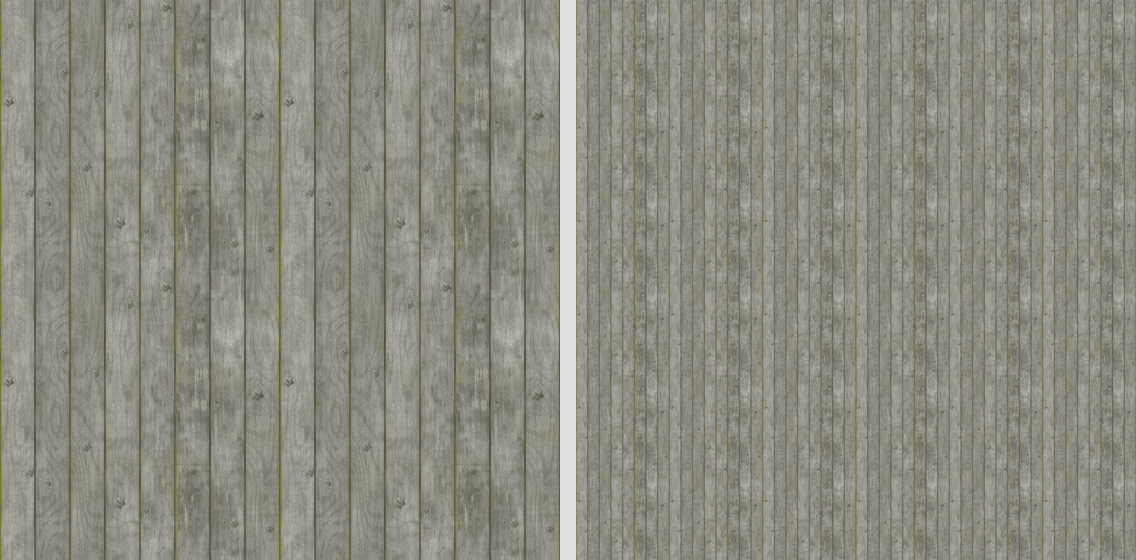
Left: one tile. Right: repeated 3 by 3.
Reproduce this texture procedurally as a three.js fragment shader.

```glsl
// Weathered grey vertical planks with knots, worn grain and mossy seams.
varying vec2 vUv;

const float TILES = 2.0;          // repeats across and down
const float PLANKS = 8.0;         // planks in one repeat
const int KNOTS = 2;              // knot places on one plank
const float SEAM_WIDTH = 0.010;   // in plank widths
const float SEAM_SOFT = 0.026;
const float RING_COUNT = 3.2;
const vec3 PALE = vec3(0.71, 0.71, 0.66);
const vec3 LIGHT = vec3(0.64, 0.64, 0.61);
const vec3 GREY = vec3(0.565, 0.565, 0.535);
const vec3 SHADE = vec3(0.49, 0.49, 0.45);
const vec3 OLIVE = vec3(0.50, 0.50, 0.33);
const vec3 MOSS = vec3(0.48, 0.47, 0.17);
const vec3 DARK = vec3(0.29, 0.29, 0.22);

// Per-plank brightness and wear, per-seam moss; left to right
const vec4 TONE_A = vec4(0.60, -0.30, -0.20, 0.30);
const vec4 TONE_B = vec4(0.25, -0.45, -0.05, -0.05);
const vec4 WEAR_A = vec4(0.40, 0.25, 0.20, 0.35);
const vec4 WEAR_B = vec4(0.75, 1.00, 0.85, 0.40);
const vec4 MOSS_A = vec4(0.95, 0.05, 0.40, 0.30);
const vec4 MOSS_B = vec4(0.20, 0.85, 0.05, 0.10);

float pick(vec4 a, vec4 b, float i) {
  vec4 v = i < 3.5 ? a : b;
  float k = mod(i, 4.0);
  return k < 0.5 ? v.x : k < 1.5 ? v.y : k < 2.5 ? v.z : v.w;
}

float hash(vec2 p, float seed) {
  vec3 q = fract(vec3(p, seed) * vec3(0.1031, 0.1030, 0.0973));
  q += dot(q, q.yzx + 33.33);
  return fract((q.x + q.y) * q.z);
}

// Value noise from -1 to 1; wraps in y when freq.y is whole
float noise(vec2 p, vec2 freq, float seed) {
  p *= freq;
  vec2 i = floor(p), f = fract(p);
  f = f * f * (3.0 - 2.0 * f);
  float y0 = mod(i.y, freq.y), y1 = mod(i.y + 1.0, freq.y);
  float low = mix(hash(vec2(i.x, y0), seed), hash(vec2(i.x + 1.0, y0), seed), f.x);
  float high = mix(hash(vec2(i.x, y1), seed), hash(vec2(i.x + 1.0, y1), seed), f.x);
  return 2.0 * mix(low, high, f.y) - 1.0;
}

// x: swirl added to the grain, y: dark mark, z: pale rim
vec3 knots(vec2 p, float plank) {
  vec3 sum = vec3(0.0);
  for (int k = 0; k < KNOTS; k++) {
    float n = float(k);
    float size = hash(vec2(plank, n), 7.0);
    vec2 centre = vec2(mix(0.12, 0.88, hash(vec2(plank, n), 3.0)),
                       (n + hash(vec2(plank, n), 5.0)) / float(KNOTS));
    vec2 d = p - centre;
    d.y = (d.y - floor(d.y + 0.5)) * PLANKS;
    float bent = length(d + 0.03 * sin(d.yx * 40.0 + n));
    float r = bent / mix(0.05, 0.15, size);
    float side = (d.x - d.y) / (length(d) + 0.02);
    float rim = exp(-14.0 * (r - 0.9) * (r - 0.9));
    float core = 1.0 - smoothstep(0.15, 0.6, r);
    sum.x += exp(-length(d * vec2(1.0, 0.35)) * 4.0);
    sum.y += rim * (0.35 + 0.3 * side) + 0.5 * core + 0.12 * exp(-0.5 * r);
    sum.z += 0.5 * exp(-10.0 * (r - 0.6) * (r - 0.6)) * (0.5 - 0.5 * side);
  }
  return sum;
}

void main() {
  vec2 tile = fract(vUv * TILES);
  float across = tile.x * PLANKS;
  float plank = min(floor(across), PLANKS - 1.0);
  vec2 p = vec2(across - plank, tile.y);
  float seed = plank * 11.0 + 2.0;
  float wear = pick(WEAR_A, WEAR_B, plank);
  vec3 knot = knots(p, plank);

  // Growth rings: contours of a long smooth field, bent around knots
  float field = noise(p, vec2(1.6, 4.0), seed) + 0.04 * noise(p, vec2(9.0, 40.0), seed + 1.0);
  float rings = sin(6.2832 * (RING_COUNT * field + p.x + 3.0 * knot.x));
  rings = 0.35 - 1.35 * smoothstep(0.1, 1.0, rings);

  // Brightness from grain, weather blotches and saw marks
  float blotch = noise(p, vec2(2.0, 10.0), seed + 2.0) + 0.8 * noise(p, vec2(5.0, 36.0), seed + 3.0);
  float streak = noise(p, vec2(24.0, 18.0), seed + 4.0) + 0.6 * noise(p, vec2(11.0, 6.0), seed + 5.0);
  float speckle = noise(p, vec2(36.0, 200.0), seed + 6.0);
  float saw = noise(p, vec2(1.0, 70.0), seed + 7.0);
  float broad = noise(p, vec2(1.0, 6.0), seed + 8.0);
  float tone = 0.08 + pick(TONE_A, TONE_B, plank) + 0.85 * wear * blotch + 0.42 * streak
             + 0.5 * speckle + 0.22 * saw + 0.55 * broad
             + 0.45 * rings * (1.1 - 0.5 * wear + 0.3 * broad);
  vec3 color = GREY + (tone > 0.0 ? LIGHT - GREY : GREY - SHADE) * tone;

  // Pale scrapes and dark pits on worn planks
  float scrape = smoothstep(0.5, 0.8, noise(p, vec2(6.0, 18.0), seed + 9.0) + 0.25 * streak);
  float pit = smoothstep(0.65, 0.9, noise(p, vec2(9.0, 44.0), seed + 10.0) + 0.2 * speckle);
  color = mix(color, PALE, 0.55 * wear * scrape);
  color = mix(color, DARK, 0.35 * wear * pit);

  // Knots
  color = mix(color, DARK, clamp(knot.y, 0.0, 0.85));
  color = mix(color, PALE, min(knot.z, 0.6));

  // Shaded plank edges and green stain
  float seam = floor(across + 0.5);
  float offset = across - seam;
  float moss = pick(MOSS_A, MOSS_B, mod(seam, PLANKS));
  float patchy = 0.5 + 0.5 * noise(p, vec2(1.0, 9.0), seed + 12.0);
  float edge = exp(-abs(offset) * 14.0);
  color = mix(color, OLIVE, edge * (0.1 + 0.5 * moss) * patchy);
  color = mix(color, OLIVE, 0.15 * smoothstep(0.6, 0.95, patchy));
  color *= 1.0 - 0.08 * edge;

  // Seam: thin dark gap, moss growing beside it in broken stretches
  float seamSeed = mod(seam, PLANKS) + 101.0;
  float growth = noise(vec2(0.0, p.y), vec2(1.0, 22.0), seamSeed + 20.0);
  float depth = 0.72 + 0.2 * noise(vec2(0.0, p.y), vec2(1.0, 14.0), seamSeed);
  float gap = 1.0 - smoothstep(SEAM_WIDTH, SEAM_WIDTH + SEAM_SOFT, abs(offset));
  float line = 1.0 - smoothstep(SEAM_WIDTH, SEAM_WIDTH + SEAM_SOFT, abs(offset - 0.018));
  color = mix(color, DARK, depth * gap);
  color = mix(color, MOSS, line * moss * smoothstep(-0.9, 0.3, growth));

  gl_FragColor = vec4(clamp(color, 0.0, 1.0), 1.0);
}
```
